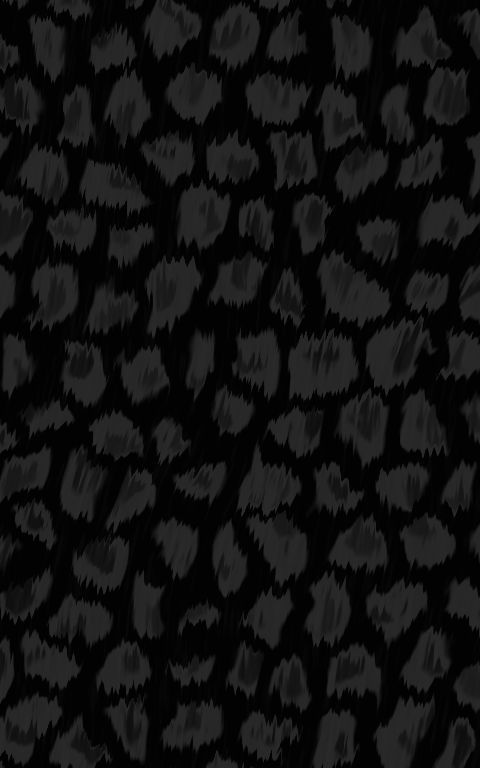
Give the GLSL for this pattern, as a WebGL 1 fragment shader.

```glsl
precision highp float;

uniform vec2 u_resolution;

#define CELLS 7.6
#define JITTER 0.62
#define GAP 0.105
#define ROUNDING 15.0
#define WOBBLE 0.34
#define HAIR_LEAN 0.22
#define HAIR_LENGTH 0.046
#define CORE_RADIUS 0.19
#define BASE_COLOR vec3(0.006)
#define SPOT_COLOR vec3(0.154)
#define CORE_COLOR vec3(0.065)

float hash(vec2 p) {
  return fract(sin(dot(p, vec2(127.1, 311.7))) * 43758.5);
}

float noise(vec2 p) {
  vec2 i = floor(p), f = fract(p);
  f = f * f * (3.0 - 2.0 * f);
  return mix(mix(hash(i), hash(i + vec2(1.0, 0.0)), f.x),
             mix(hash(i + vec2(0.0, 1.0)), hash(i + vec2(1.0, 1.0)), f.x), f.y);
}

// Jittered centre of a cell, with every other row staggered
vec2 site(vec2 cell) {
  vec2 jitter = vec2(hash(cell), hash(cell + 57.3)) - 0.5;
  return cell + 0.5 + vec2(0.5 * mod(cell.y, 2.0) - 0.25, 0.0) + JITTER * jitter;
}

vec2 nearestCell(vec2 p) {
  vec2 base = floor(p), best = base;
  float bestDist = 100.0;
  for (int y = -2; y <= 2; y++) {
    for (int x = -2; x <= 2; x++) {
      vec2 cell = base + vec2(float(x), float(y));
      float dist = distance(p, site(cell));
      if (dist < bestDist) {
        bestDist = dist;
        best = cell;
      }
    }
  }
  return best;
}

// Smooth distance to the borders of a Voronoi cell, which rounds its corners
float borderDistance(vec2 p, vec2 cell) {
  vec2 center = site(cell);
  float sum = 0.0;
  for (int y = -2; y <= 2; y++) {
    for (int x = -2; x <= 2; x++) {
      if (x == 0 && y == 0) continue;
      vec2 other = site(cell + vec2(float(x), float(y)));
      float d = dot(0.5 * (center + other) - p, normalize(other - center));
      sum += exp(-ROUNDING * d);
    }
  }
  return -log(sum) / ROUNDING;
}

// Fine strands, nearly upright, bending slowly over the canvas
float hairStrands(vec2 uv) {
  float bend = 0.12 * noise(uv * 2.5);
  vec2 q = vec2(uv.x - HAIR_LEAN * uv.y + bend, uv.y);
  return 0.62 * noise(q * vec2(140.0, 13.0)) + 0.38 * noise(q * vec2(270.0, 32.0) + 9.0);
}

void main() {
  vec2 uv = gl_FragCoord.xy / u_resolution.x;
  float hair = hairStrands(uv);

  // Hair pulls the edges into tufts, low noise makes the outlines lumpy
  vec2 p = (uv + HAIR_LENGTH * (hair - 0.5) * vec2(HAIR_LEAN, 1.0)) * CELLS + 20.0;
  p += WOBBLE * (vec2(noise(p * 2.3), noise(p * 2.3 + 31.0)) - 0.5);

  vec2 cell = nearestCell(p);
  vec2 local = p - site(cell);
  float angle = 6.2832 * hash(cell + 11.7);
  vec2 opening = vec2(cos(angle), sin(angle));

  // Solid spot with a bay on its open side
  float depth = borderDistance(p, cell) - GAP - 0.05 * hash(cell + 3.1);
  float bay = 1.0 - smoothstep(0.04, 0.28, distance(local, 0.42 * opening));
  depth -= 0.2 * bay * hash(cell + 23.9);
  float spot = smoothstep(-0.03, 0.045, depth);

  // Dim, ragged core
  float coreDist = length((local - 0.08 * opening) * vec2(1.1, 0.9));
  coreDist += 0.32 * (noise(p * 4.2) - 0.5) + 0.3 * (hair - 0.5);
  float core = 1.0 - smoothstep(CORE_RADIUS - 0.09, CORE_RADIUS + 0.07, coreDist);
  core *= mix(0.45, 1.0, hash(cell + 41.3));

  // Shading by the single strands
  vec3 fur = mix(SPOT_COLOR, CORE_COLOR, core);
  fur *= 1.0 + mix(0.16, 0.8, core) * (hair - 0.5);
  vec3 ground = BASE_COLOR + 0.022 * smoothstep(0.5, 0.9, hair);
  gl_FragColor = vec4(mix(ground, fur, spot), 1.0);
}
```
